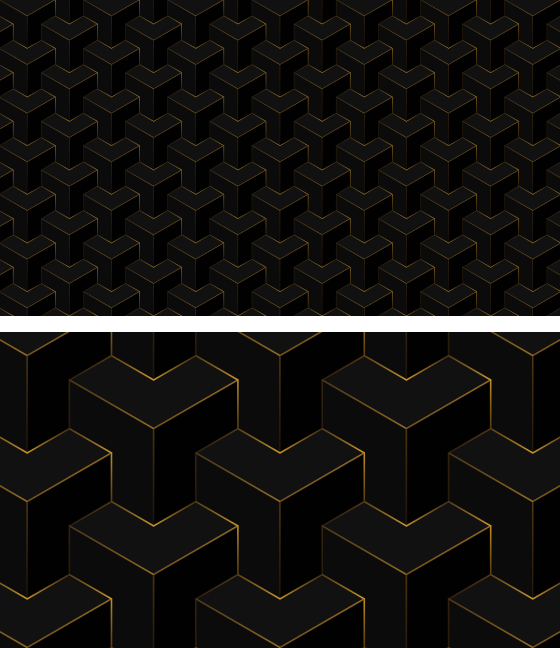
Top, the full canvas; bottom, a detail of the centre.
A WebGL 2 fragment shader for this pattern:

```glsl
#version 300 es
precision highp float;
// Dark isometric chevron blocks, interlocked, with thin gold edges that fade along their length.

uniform vec2 u_resolution;
out vec4 outColor;

// Lengths are fractions of the canvas height.
const float HALF_WIDTH = 1.0 / 22.5;               // horizontal step of the triangular grid
const float EDGE = HALF_WIDTH * 1.1547;            // vertical step of the triangular grid
const vec2 GRID = vec2(HALF_WIDTH, EDGE);
const vec2 ORIGIN = vec2(0.0, -0.0122);            // front corner of the central block
const float LINE_WIDTH = 0.0017;
const float COLUMN = 3.0;                          // grid steps between block columns
const float ROW = 3.0;                             // grid steps between blocks in a column

const vec3 TOP_COLOR = vec3(0.066, 0.066, 0.067);
const vec3 LEFT_COLOR = vec3(0.042, 0.042, 0.043);
const vec3 RIGHT_COLOR = vec3(0.004);
const vec3 DIM_GOLD = vec3(0.36, 0.20, 0.05);
const vec3 BRIGHT_GOLD = vec3(0.74, 0.54, 0.12);

// Corners of the right half of a block, in grid steps; the left half mirrors them.
const vec2 FRONT = vec2(0.0, 0.0);
const vec2 NOTCH = vec2(0.0, 1.0);
const vec2 BACK = vec2(1.0, 1.5);
const vec2 SIDE = vec2(2.0, 1.0);
const vec2 SIDE_FOOT = vec2(2.0, 0.0);
const vec2 FRONT_FOOT = vec2(0.0, -2.0);

// Position relative to the nearest block of a column.
vec2 toBlock(vec2 p, float column) {
    vec2 q = p - column * vec2(COLUMN, 0.5 * ROW);
    q.y -= ROW * round(q.y / ROW);
    return q;
}

// Flat colour of the face at a grid position.
vec3 faceColor(vec2 p) {
    float first = floor(p.x / COLUMN);
    for (int i = 0; i < 2; i++) {
        vec2 q = toBlock(p, first + float(i));
        float x = abs(q.x);
        float bottom = 0.5 * x - (x < 1.0 ? 2.0 : 1.0);
        float height = x < 1.0 ? ROW : ROW - x;
        float rise = mod(q.y - bottom, ROW);
        if (x <= 2.0 && rise <= height) {
            if (bottom + rise > 0.5 * x) return TOP_COLOR;
            return q.x < 0.0 ? LEFT_COLOR : RIGHT_COLOR;
        }
    }
    return RIGHT_COLOR;
}

// Lit edge from a to b: glow goes from glow.x to glow.y, coverage is box filtered.
vec3 goldEdge(vec2 q, vec2 a, vec2 b, vec2 glow, float pixel) {
    vec2 offset = (q - a) * GRID;
    vec2 along = (b - a) * GRID;
    float t = clamp(dot(offset, along) / dot(along, along), 0.0, 1.0);
    float d = length(offset - t * along);
    float halfLine = 0.5 * LINE_WIDTH;
    float overlap = min(d + 0.5 * pixel, halfLine) - max(d - 0.5 * pixel, -halfLine);
    float coverage = clamp(overlap / pixel, 0.0, 1.0);
    float strength = mix(glow.x, glow.y, t);
    return mix(DIM_GOLD, BRIGHT_GOLD, strength) * (0.25 + 0.75 * strength) * coverage;
}

// All edges of one block; the right side catches more light than the left.
vec3 blockEdges(vec2 q, float pixel) {
    bool right = q.x > 0.0;
    q.x = abs(q.x);
    vec3 gold = goldEdge(q, FRONT, SIDE, right ? vec2(0.6, 0.75) : vec2(0.75, 0.35), pixel);
    gold = max(gold, goldEdge(q, NOTCH, BACK, right ? vec2(1.0, 0.3) : vec2(1.0, 0.45), pixel));
    gold = max(gold, goldEdge(q, BACK, SIDE, right ? vec2(0.4, 1.0) : vec2(0.4, 0.1), pixel));
    gold = max(gold, goldEdge(q, SIDE, SIDE_FOOT, right ? vec2(1.0, 0.45) : vec2(0.2, 0.1), pixel));
    return max(gold, goldEdge(q, FRONT, FRONT_FOOT, vec2(0.4, 0.0), pixel));
}

void main() {
    float pixel = 1.0 / u_resolution.y;
    vec2 canvas = (gl_FragCoord.xy - 0.5 * u_resolution) * pixel;
    vec2 p = (canvas - ORIGIN) / GRID;

    // Faces, averaged over four points of the pixel.
    vec3 color = vec3(0.0);
    for (int i = 0; i < 4; i++) {
        vec2 jitter = vec2(i % 2, i / 2) * 0.5 - 0.25;
        color += 0.25 * faceColor(p + jitter * pixel / GRID);
    }

    // Edges of every block that can reach this point.
    vec3 gold = vec3(0.0);
    float first = floor(p.x / COLUMN);
    for (int i = 0; i < 2; i++) {
        vec2 q = toBlock(p, first + float(i));
        for (int j = -1; j <= 1; j++) {
            gold = max(gold, blockEdges(q + vec2(0.0, ROW * float(j)), pixel));
        }
    }
    outColor = vec4(color + gold, 1.0);
}
```
